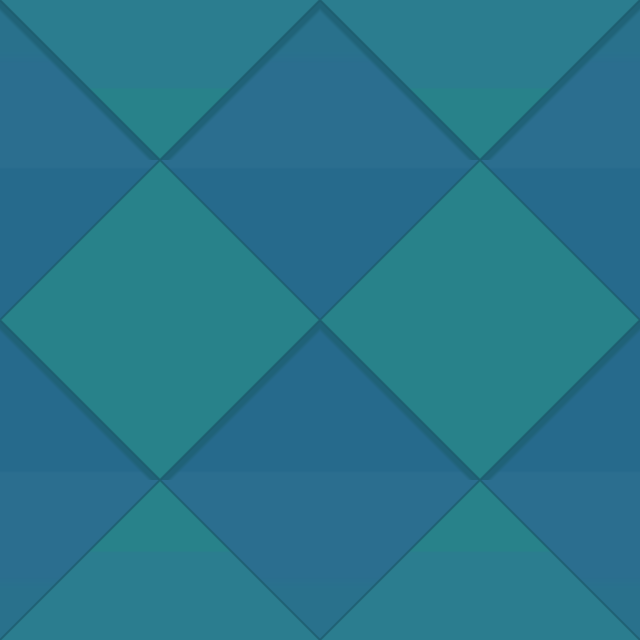
Write a Shadertoy shader that draws this pattern.

```glsl
// Teal diamonds over a blue ground, with soft lower shadows and faint tonal bands.

// Signed distance to a diamond reaching 0.5 along each axis of its cell.
float diamond(vec2 q) {
    return (abs(q.x) + abs(q.y) - 0.5) * 0.70711;
}

// Narrow step between two horizontal tonal bands.
float band(float height, float start) {
    return smoothstep(start - 0.002, start + 0.002, height);
}

void mainImage(out vec4 fragColor, in vec2 fragCoord) {
    const float repeats = 2.0;
    vec2 uv = fragCoord / iResolution.xy;
    float pixel = 1.0 / min(iResolution.x, iResolution.y);

    // Diamonds sit on whole rows, half a cell in from the sides
    vec2 cell = fract(uv * repeats + vec2(0.0, 0.5)) - 0.5;
    float dist = diamond(cell) / repeats;

    // Tones mirror about the middle, so top and bottom meet
    float height = abs(uv.y - 0.5);
    vec3 teal = mix(vec3(0.155, 0.51, 0.54), vec3(0.17, 0.49, 0.56), band(height, 0.362));
    vec3 blue = mix(vec3(0.15, 0.415, 0.55), vec3(0.168, 0.43, 0.56), band(height, 0.237));
    blue = mix(blue, vec3(0.16, 0.445, 0.55), smoothstep(0.395, 0.425, height));

    // Shadow cast below each diamond
    float shadow = 1.0 - smoothstep(0.007, 0.0145, dist);
    shadow *= 1.0 - smoothstep(-pixel, pixel, cell.y / repeats);
    vec3 color = mix(blue, vec3(0.12, 0.38, 0.46), shadow * 0.9);

    // Diamond face and its fine outline
    color = mix(color, teal, 1.0 - smoothstep(-0.6 * pixel, 0.6 * pixel, dist));
    float outline = 1.0 - smoothstep(0.0004, 0.0012 + pixel, abs(dist));
    color = mix(color, vec3(0.11, 0.35, 0.42), outline * 0.75);

    fragColor = vec4(color, 1.0);
}
```
